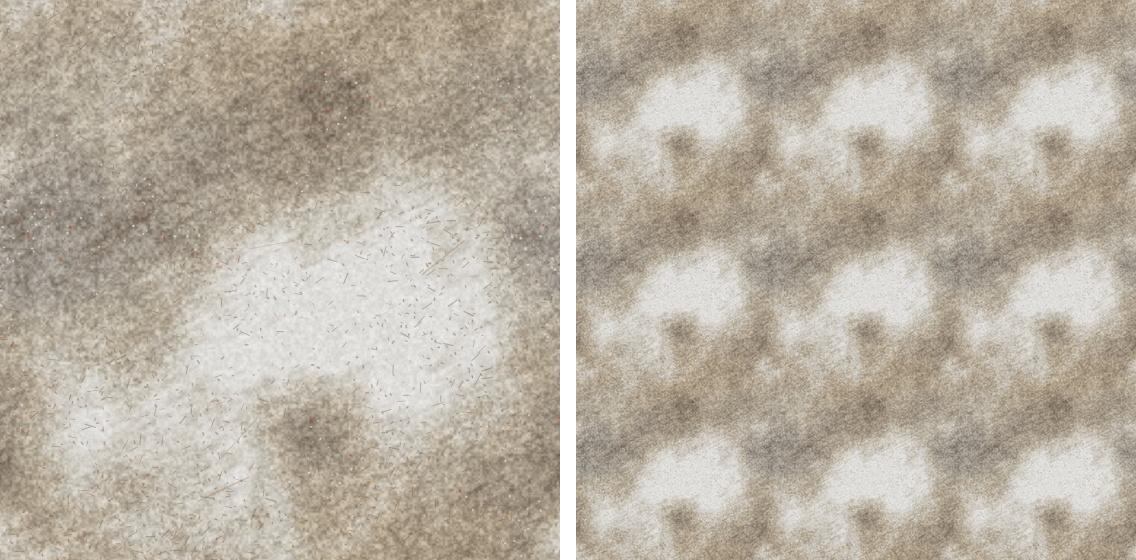
Left: one tile. Right: repeated 3 by 3.
A Shadertoy shader for this texture:

```glsl
// Weathered plaster ground: chalky pale drift over tan and umber dirt, with fibres and grit; tiles.
#define BASE_TONE 0.50
#define WARP 0.07
#define MOTTLE 0.75
#define STREAK 0.16
#define FINE_GRAIN 0.15
#define FIBRE_OPACITY 0.50
#define CHIP_OPACITY 0.50
#define GRIT_OPACITY 0.80
#define LEAN 0.50

const float TAU = 6.28318;

vec3 hash3(vec2 cell, float seed) {
    uvec3 v = uvec3(cell, seed) * 1664525u + 1013904223u;
    v.x += v.y * v.z; v.y += v.z * v.x; v.z += v.x * v.y;
    v ^= v >> 16u;
    v.x += v.y * v.z; v.y += v.z * v.x; v.z += v.x * v.y;
    return vec3(v >> 8u) / float(0xffffffu);
}

// Value noise that wraps after "period" cells
float noise(vec2 p, vec2 period, float seed) {
    vec2 i = floor(p), f = fract(p);
    f = f * f * (3.0 - 2.0 * f);
    vec2 a = mod(i, period), b = mod(i + 1.0, period);
    return mix(mix(hash3(a, seed).x, hash3(vec2(b.x, a.y), seed).x, f.x),
               mix(hash3(vec2(a.x, b.y), seed).x, hash3(b, seed).x, f.x), f.y);
}

float fbm(vec2 p, float cells, float seed) {
    float sum = 0.0, amp = 0.5;
    for (int i = 0; i < 6; i++) {
        sum += amp * (noise(p * cells, vec2(cells), seed + float(i)) - 0.5);
        cells *= 2.0;
        amp *= 0.6;
    }
    return sum;
}

// Soft tilted ellipse, periodic in both axes
float blob(vec2 p, vec2 centre, vec2 radius, float angle) {
    vec2 d = TAU * (p - centre);
    vec2 sq = 2.0 * (1.0 - cos(d)) / (TAU * TAU);
    float cross2 = 2.0 * sin(d.x) * sin(d.y) / (TAU * TAU);
    vec2 k = 1.0 / (radius * radius);
    float c = cos(angle), s = sin(angle);
    return exp(-sq.x * (c * c * k.x + s * s * k.y) - sq.y * (s * s * k.x + c * c * k.y)
               - cross2 * c * s * (k.x - k.y));
}

// Scattered capsules, one per cell: x = coverage, y = random shade
vec2 scatter(vec2 p, float cells, float halfLen, float width, float spread, float density, float seed) {
    vec2 home = floor(p * cells), best = vec2(0.0);
    float soft = 0.8 / iResolution.y;
    for (int y = -1; y <= 1; y++)
    for (int x = -1; x <= 1; x++) {
        vec2 cell = home + vec2(x, y);
        vec3 place = hash3(mod(cell, cells), seed);
        vec3 form = hash3(mod(cell, cells), seed + 50.0);
        float angle = LEAN + spread * (form.x - 0.5);
        vec2 dir = vec2(cos(angle), sin(angle));
        vec2 d = p - (cell + place.xy) / cells;
        float reach = halfLen * (0.3 + 0.7 * form.y);
        d -= dir * clamp(dot(d, dir), -reach, reach);
        float w = width * (0.5 + 0.7 * form.z);
        float cover = 1.0 - smoothstep(w - soft, w + soft, length(d));
        cover *= 1.0 - smoothstep(density - 0.05, density + 0.05, place.z);
        if (cover > best.x) best = vec2(cover, form.y);
    }
    return best;
}

vec3 dirtRamp(float tone, float warmth) {
    vec3 umber = vec3(0.50, 0.45, 0.39);
    vec3 earth = mix(vec3(0.61, 0.585, 0.55), vec3(0.655, 0.595, 0.51), warmth);
    vec3 tan_ = mix(vec3(0.70, 0.675, 0.625), vec3(0.725, 0.67, 0.58), warmth);
    vec3 c = mix(umber, earth, smoothstep(0.05, 0.30, tone));
    c = mix(c, tan_, smoothstep(0.27, 0.48, tone));
    c = mix(c, vec3(0.775, 0.752, 0.705), smoothstep(0.45, 0.64, tone));
    return mix(c, vec3(0.875, 0.868, 0.855), smoothstep(0.60, 0.92, tone));
}

void mainImage(out vec4 fragColor, in vec2 fragCoord) {
    vec2 p = fragCoord / iResolution.xy;
    vec2 w = p + WARP * vec2(fbm(p, 5.0, 1.0), fbm(p, 5.0, 11.0));

    // Broad chalk drift and dirt stains
    float chalk = 0.55 * blob(w, vec2(0.69, 0.45), vec2(0.27, 0.16), 0.40)
                + 0.30 * blob(w, vec2(0.33, 0.27), vec2(0.32, 0.11), 0.60);
    float stain = 0.33 * blob(w, vec2(0.37, 0.67), vec2(0.25, 0.12), 0.60)
                + 0.26 * blob(w, vec2(0.79, 0.81), vec2(0.25, 0.12), 0.20)
                + 0.25 * blob(w, vec2(0.06, 0.57), vec2(0.19, 0.13), 0.30)
                + 0.34 * blob(w, vec2(0.54, 0.23), vec2(0.13, 0.06), -0.20)
                + 0.14 * blob(w, vec2(0.86, 0.13), vec2(0.25, 0.14), 0.50);
    vec2 along = vec2(2.0 * p.x + p.y, 2.0 * p.y - p.x);
    float streak = noise(along * vec2(9.0, 50.0), vec2(9.0, 50.0), 21.0) - 0.5;
    float tone = BASE_TONE + chalk - stain + MOTTLE * fbm(p, 7.0, 31.0) + STREAK * streak;
    float warmth = clamp(0.5 + 0.5 * blob(w, vec2(0.60, 0.95), vec2(0.35, 0.22), 0.0)
        - 0.55 * blob(w, vec2(0.02, 0.55), vec2(0.25, 0.18), 0.0) + 1.2 * fbm(p, 4.0, 41.0), 0.0, 1.0);
    vec3 col = dirtRamp(tone, warmth);

    // Powdery grain, calmer on the chalk
    float rough = 1.0 - 0.6 * smoothstep(0.55, 0.85, tone);
    float grain = noise(p * 256.0, vec2(256.0), 51.0) + noise(p * 128.0, vec2(128.0), 52.0) - 1.0;
    col += FINE_GRAIN * rough * grain;

    // Fibres, chips and straws
    float cluster = smoothstep(0.25, 0.75, noise(p * 12.0, vec2(12.0), 61.0));
    float grit = cluster * smoothstep(0.62, 0.25, tone + 0.0) ;
    vec2 fibre = scatter(p, 42.0, 0.010, 0.0008, 2.2, 0.20 + 0.35 * cluster, 71.0);
    col = mix(col, mix(vec3(0.56, 0.38, 0.28), vec3(0.45, 0.39, 0.32), fibre.y), FIBRE_OPACITY * fibre.x);
    vec2 chip = scatter(p, 76.0, 0.0025, 0.0011, 4.0, 0.12 + 0.35 * cluster, 81.0);
    col = mix(col, mix(vec3(0.36, 0.34, 0.29), vec3(0.53, 0.38, 0.30), chip.y), CHIP_OPACITY * chip.x);
    vec2 straw = scatter(p, 7.0, 0.06, 0.0011, 0.7, 0.18, 91.0);
    col = mix(col, mix(vec3(0.83, 0.74, 0.60), vec3(0.56, 0.43, 0.30), straw.y), 0.45 * straw.x);

    // Pale and rusty grit in the dirt
    vec2 pale = scatter(p, 70.0, 0.0008, 0.0015, 6.0, 0.02 + 0.24 * grit, 101.0);
    col = mix(col, vec3(0.90, 0.89, 0.87), GRIT_OPACITY * pale.x);
    vec2 rust = scatter(p, 48.0, 0.0012, 0.0018, 6.0, 0.01 + 0.14 * grit, 111.0);
    col = mix(col, mix(vec3(0.80, 0.46, 0.25), vec3(0.62, 0.32, 0.23), rust.y), GRIT_OPACITY * rust.x);

    fragColor = vec4(clamp(col, 0.0, 1.0), 1.0);
}
```
